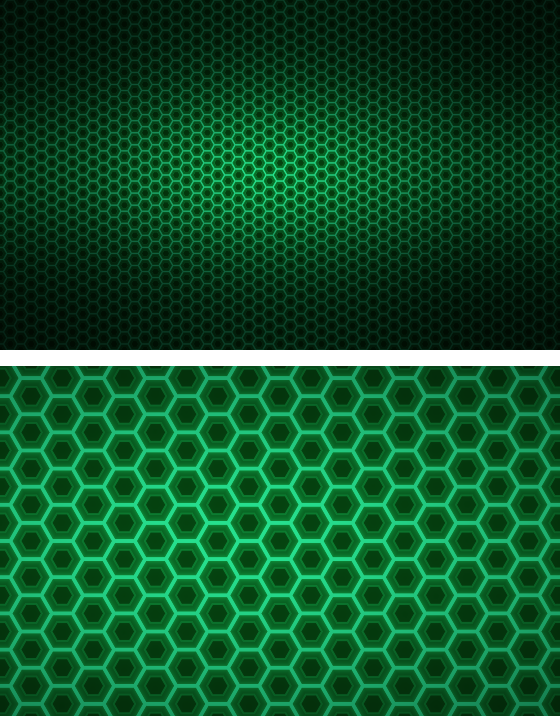
Top: the whole. Bottom: its middle third, enlarged.
This pattern is drawn by a WebGL 1 fragment shader. Its source:

```glsl
precision highp float;
// Glowing green honeycomb mesh with nested hexagons under a soft central light.

uniform vec2 u_resolution;

const float PI = 3.14159265;
const vec2 REPEATS = vec2(27.0, 29.0);      // whole lattice periods across and down
const vec2 PERIOD = vec2(1.7320508, 1.0);   // one period holds two flat-topped cells
const vec2 LIGHT_CENTRE = vec2(0.475, 0.505);
const vec2 LIGHT_FALLOFF = vec2(0.9, 1.5);
const float AMBIENT = 0.07;

const vec3 LINE_COLOUR = vec3(0.15, 0.88, 0.56);
const vec3 FILL_COLOUR = vec3(0.03, 0.37, 0.12);
const vec3 CORE_COLOUR = vec3(0.02, 0.26, 0.06);
const vec3 HALO_COLOUR = vec3(0.05, 0.32, 0.19);

// Offset from the centre of the nearest cell
vec2 hexCell(vec2 p, vec2 period) {
  vec2 a = mod(p, period) - 0.5 * period;
  vec2 b = mod(p - 0.5 * period, period) - 0.5 * period;
  return dot(a, a) < dot(b, b) ? a : b;
}

// Hexagonal radius: 0 at the centre, 0.5 on the cell border
float hexRadius(vec2 p) {
  p = abs(p);
  return max(p.y, 0.8660254 * p.x + 0.5 * p.y);
}

// Antialiased stroke around distance zero
float stroke(float d, float halfWidth, float pixel) {
  return 1.0 - smoothstep(halfWidth - 0.5 * pixel, halfWidth + 0.5 * pixel, abs(d));
}

// Light pool that wraps smoothly over the canvas edges
float wrappedLight(vec2 uv, vec2 centre, vec2 falloff, float ambient) {
  vec2 s = sin(PI * (uv - centre));
  return mix(ambient, 1.0, exp(-dot(falloff, s * s)));
}

// Colour of one cell at full light
vec3 cellColour(float radius, float pixel) {
  float edge = 0.5 - radius;
  float core = 1.0 - smoothstep(0.23 - 0.5 * pixel, 0.23 + 0.5 * pixel, radius);
  vec3 colour = mix(FILL_COLOUR, CORE_COLOUR, core);
  colour += HALO_COLOUR * exp(-11.0 * edge);
  colour += 0.3 * HALO_COLOUR * stroke(radius - 0.26, 0.025, pixel);
  return mix(colour, LINE_COLOUR, stroke(edge, 0.052, pixel));
}

void main() {
  vec2 uv = gl_FragCoord.xy / u_resolution;
  float pixel = REPEATS.y / u_resolution.y;
  float radius = hexRadius(hexCell(uv * REPEATS * PERIOD, PERIOD));
  float light = wrappedLight(uv, LIGHT_CENTRE, LIGHT_FALLOFF, AMBIENT);
  gl_FragColor = vec4(cellColour(radius, pixel) * light, 1.0);
}
```
